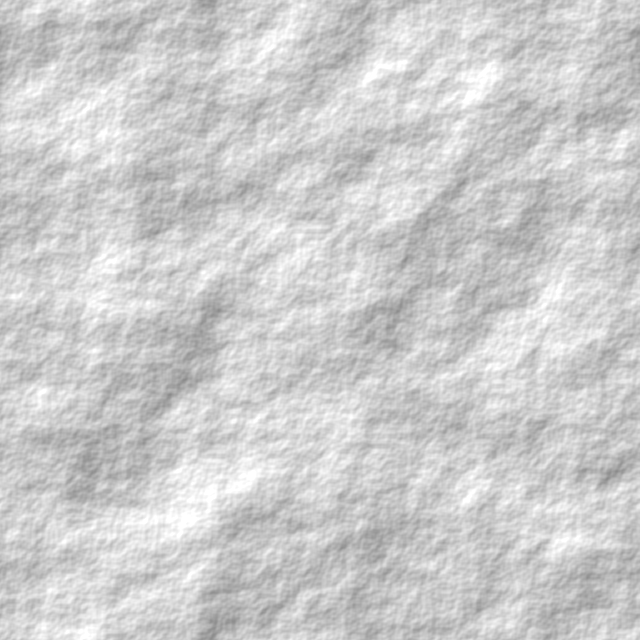
Give the GLSL for this texture, as a WebGL 1 fragment shader.

```glsl
precision highp float;

uniform vec2 u_resolution;

const int OCTAVES = 6;
const float BASE_CELLS = 4.0;
const float ROUGHNESS = 0.93;
const float CONTRAST = 0.056;
const vec3 PAPER_GREY = vec3(0.803);
const vec2 LIGHT_DIRECTION = vec2(-0.6, 0.8);

float hash(vec2 p, float seed) {
  vec3 q = fract(vec3(p.xyx + seed * 17.13) * vec3(0.1031, 0.1030, 0.0973));
  q += dot(q, q.yzx + 33.33);
  return fract((q.x + q.y) * q.z);
}

// Unit gradient at a lattice corner, wrapped to the period
vec2 cornerGradient(vec2 corner, float period, float seed) {
  float angle = 6.28318 * hash(mod(corner, period), seed);
  return vec2(cos(angle), sin(angle));
}

// Analytic slope of tiling gradient noise
vec2 noiseSlope(vec2 p, float period, float seed) {
  vec2 cell = floor(p);
  vec2 f = p - cell;
  vec2 fade = f * f * f * (f * (f * 6.0 - 15.0) + 10.0);
  vec2 fadeSlope = 30.0 * f * f * (f * (f - 2.0) + 1.0);

  vec2 ga = cornerGradient(cell, period, seed);
  vec2 gb = cornerGradient(cell + vec2(1.0, 0.0), period, seed);
  vec2 gc = cornerGradient(cell + vec2(0.0, 1.0), period, seed);
  vec2 gd = cornerGradient(cell + vec2(1.0, 1.0), period, seed);

  float a = dot(ga, f);
  float b = dot(gb, f - vec2(1.0, 0.0));
  float c = dot(gc, f - vec2(0.0, 1.0));
  float d = dot(gd, f - vec2(1.0, 1.0));

  vec2 blended = mix(mix(ga, gb, fade.x), mix(gc, gd, fade.x), fade.y);
  return blended + fadeSlope * (fade.yx * (a - b - c + d) + vec2(b, c) - a);
}

// Slopes of all octaves; each lattice is shifted so the cell edges do not align
vec2 reliefSlope(vec2 uv) {
  vec2 slope = vec2(0.0);
  float cells = BASE_CELLS;
  float weight = 1.0;
  for (int i = 0; i < OCTAVES; i++) {
    float seed = float(i) + 1.0;
    vec2 shift = seed * vec2(0.37, 0.71);
    slope += weight * noiseSlope(uv * cells + shift, cells, seed);
    cells *= 2.0;
    weight *= ROUGHNESS;
  }
  return slope;
}

// Brightness of the relief under a low raking light
vec3 shadeRelief(vec2 slope, vec2 lightDirection) {
  float facing = -dot(slope, lightDirection);
  return clamp(PAPER_GREY + CONTRAST * facing, 0.0, 1.0);
}

void main() {
  vec2 uv = gl_FragCoord.xy / u_resolution;
  gl_FragColor = vec4(shadeRelief(reliefSlope(uv), LIGHT_DIRECTION), 1.0);
}
```
